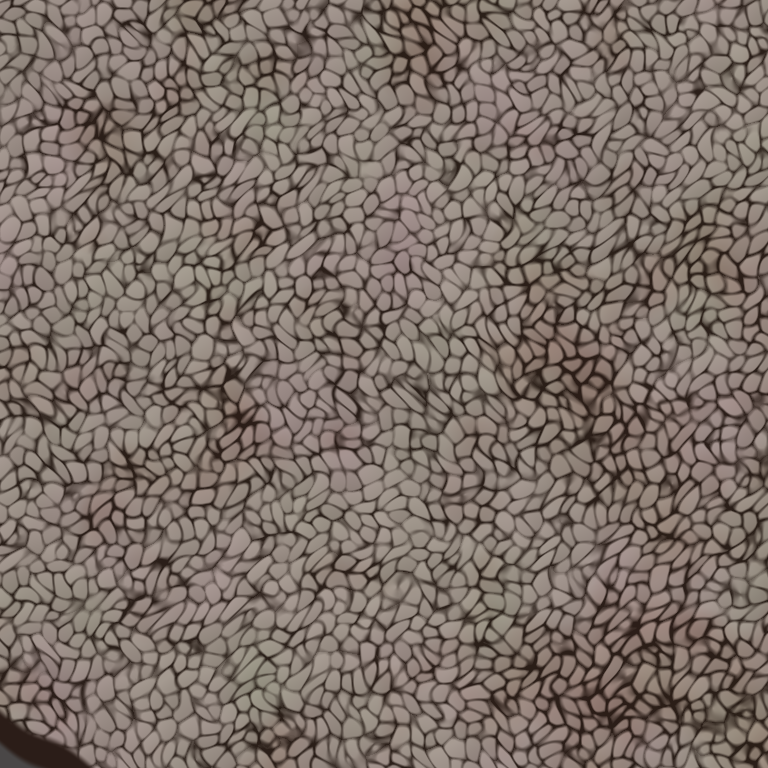
A Shadertoy shader for this texture:

```glsl
const vec3 STONE = vec3(0.605, 0.565, 0.532);
const vec3 CREVICE = vec3(0.165, 0.122, 0.098);
const vec3 MAUVE = vec3(1.02, 0.97, 1.01);
const vec3 OLIVE = vec3(0.98, 1.01, 0.97);
const vec3 EDGE_BROWN = vec3(0.17, 0.115, 0.095);
const vec3 FLOOR_GREY = vec3(0.29, 0.28, 0.28);

vec2 hash2(vec2 p) {
    vec3 q = fract(p.xyx * vec3(0.1031, 0.1030, 0.0973));
    q += dot(q, q.yzx + 33.33);
    return fract((q.xx + q.yz) * q.zy);
}

// Layered, rotated sines, roughly -1 to 1
float waves(vec2 p, float seed) {
    float sum = 0.0, amplitude = 0.5;
    for (int i = 0; i < 4; i++) {
        p = mat2(0.8, 0.6, -0.6, 0.8) * p * 1.45 + seed;
        sum += amplitude * sin(p.x + 1.3 * sin(p.y + seed)) * cos(p.y * 0.9);
        amplitude *= 0.8;
    }
    return sum;
}

// Stretched cells: x = seam distance, y = corner distance, z = slope, w = cell hash
vec4 grains(vec2 p, float lean, float spread) {
    vec2 base = floor(p);
    vec3 nearest = vec3(9.0);
    float slope = 0.0, id = 0.0;
    for (int j = -2; j <= 2; j++)
    for (int i = -2; i <= 2; i++) {
        vec2 cell = base + vec2(i, j);
        vec2 offset = p - cell - 0.08 - 0.84 * hash2(cell);
        vec2 rnd = hash2(cell + 71.7);
        float angle = lean + spread * (rnd.x - 0.5);
        vec2 axis = vec2(cos(angle), sin(angle));
        vec2 local = vec2(dot(offset, axis) * 0.74, dot(offset, vec2(-axis.y, axis.x)) * 1.28);
        float d = length(local) - 0.12 * (rnd.y - 0.5);
        if (d < nearest.x) {
            nearest = vec3(d, nearest.xy);
            slope = dot(offset, vec2(-0.5, 0.86));
            id = rnd.y;
        } else if (d < nearest.y) {
            nearest = vec3(nearest.x, d, nearest.y);
        } else {
            nearest.z = min(nearest.z, d);
        }
    }
    return vec4(nearest.yz - nearest.x, slope, id);
}

// Lightness of the gravel: 0 in the deepest gaps, 1 on the stone tops
float gravelTone(vec2 p, vec4 grain, float wear) {
    float strength = clamp(0.76 + 0.5 * waves(p * 0.9, 2.7) + 0.3 * wear, 0.25, 1.15);
    float gap = 0.32 + 0.09 * wear;
    float seam = 1.0 - smoothstep(0.0, gap, grain.x);
    float pit = 1.0 - smoothstep(0.04, 0.42, grain.y);
    float top = 0.14 * (grain.w - 0.5) + 0.10 * grain.z;
    return 1.0 - 0.74 * strength * seam - 0.32 * pit + top - 0.12 * max(wear, 0.0);
}

void mainImage(out vec4 fragColor, in vec2 fragCoord) {
    vec2 uv = fragCoord / iResolution.y;

    // Bent grain field
    vec2 p = uv * 46.0;
    p += 0.22 * sin(p.yx * vec2(1.7, 1.4) + vec2(0.4, 2.1));
    p += 0.7 * sin(uv.yx * vec2(13.0, 11.0));
    vec4 grain = grains(p, 1.15, 2.4);

    // Worn patches, denser toward the lower right
    float lowerRight = smoothstep(0.45, 1.0, uv.x) * (1.0 - smoothstep(0.45, 0.9, uv.y));
    float wear = 0.75 * waves(uv * 7.0, 1.9) + 0.35 * waves(uv * 19.0, 4.3);
    wear = clamp(wear + 0.5 * lowerRight - 0.08, -0.5, 1.2);

    // Stone colour with faint broad tints
    float tone = gravelTone(p, grain, wear);
    vec3 color = mix(CREVICE, STONE, clamp(tone, 0.0, 1.1));
    color *= mix(OLIVE, MAUVE, 0.5 + 0.5 * waves(uv * 9.0, 6.1));
    color *= 1.0 + 0.025 * waves(uv * 5.0, 8.2);
    color *= mix(vec3(1.0), vec3(1.02, 0.95, 0.93), clamp(wear, 0.0, 1.0));

    // Dark rim and floor in the lower left corner
    float rim = dot(uv, vec2(0.514, 0.857)) - 0.063 + 0.004 * sin(uv.x * 55.0);
    vec3 corner = mix(FLOOR_GREY, EDGE_BROWN, smoothstep(-0.040, -0.030, rim));
    color = mix(corner, color, smoothstep(-0.005, 0.006, rim));

    fragColor = vec4(color, 1.0);
}
```
